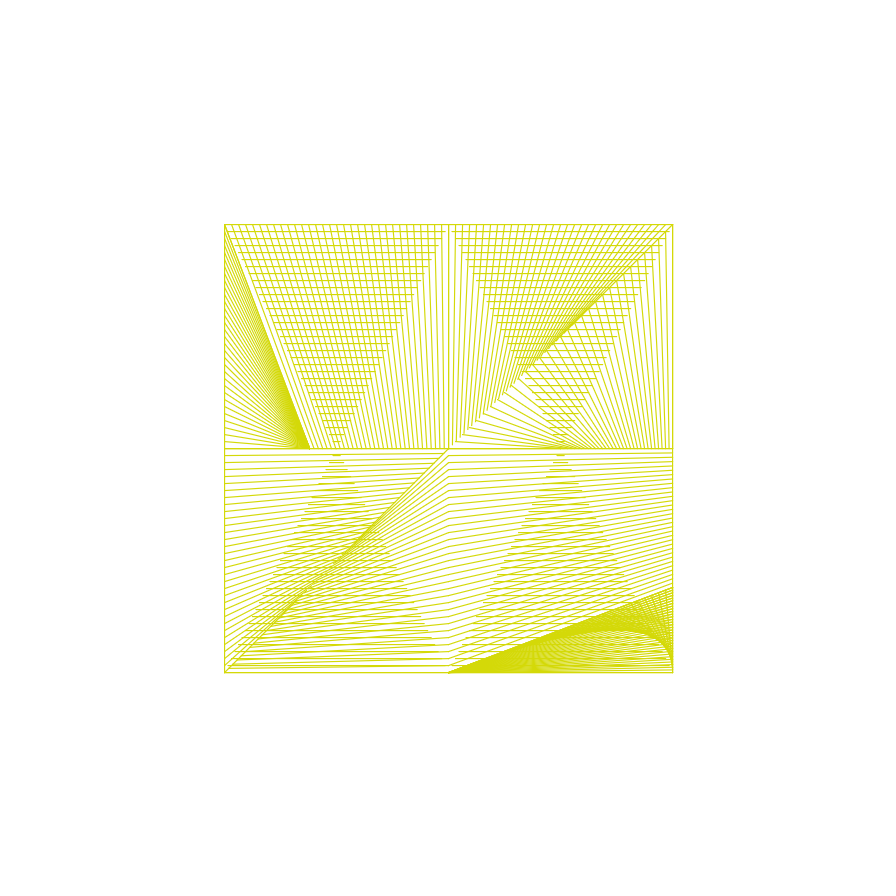
This pattern is drawn by a WebGL 2 fragment shader. Its source:

```glsl
#version 300 es
precision highp float;
// String-art square: four cells of straight threads on white.
// Each cell joins evenly stepped points on edges and diagonals; the
// thin threads are blended by coverage, so tight fans turn solid.

#define STEPS 32
#define HALF_SIZE 0.25
#define THREAD_WIDTH 0.0013
#define SPLIT 0.62
#define UPPER_DIAGONAL 0.55
#define LOWER_DIAGONAL 0.70
#define DIAGONAL_START 0.40
#define INK vec3(0.83, 0.85, 0.03)

uniform vec2 u_resolution;
out vec4 outColor;

float canvasSize;   // shorter side in device pixels
vec2 point;         // position, with the square spanning -1..1
float gap = 1.0;    // share of the background still visible

// Lays down a thread at the given distance from its centre line.
void addThread(float distanceToLine) {
    float d = distanceToLine * HALF_SIZE * canvasSize;
    float w = THREAD_WIDTH * canvasSize;
    gap *= 1.0 - clamp(0.5 * w + 0.5 - d, 0.0, min(w, 1.0));
}

void thread(vec2 a, vec2 b) {
    vec2 along = b - a;
    vec2 offset = point - a;
    float h = clamp(dot(offset, along) / max(dot(along, along), 1e-8), 0.0, 1.0);
    addThread(length(offset - along * h));
}

// Level threads that shorten towards the middle of a cell at y = 0.
void levelThread(float middle, float y) {
    float reach = 0.5 * abs(y);
    thread(vec2(middle - reach, y), vec2(middle + reach, y));
}

void topLeft(float t) {
    levelThread(-0.5, 1.0 - t);
    thread(vec2(t - 1.0, 1.0), vec2(SPLIT * (t - 1.0), 0.0));
    thread(vec2(-1.0, 1.0 - t), vec2(-SPLIT, 0.0));
}

void topRight(float t) {
    levelThread(0.5, 1.0 - t);
    thread(vec2(t, 1.0), vec2(UPPER_DIAGONAL * t));
    thread(vec2(t), vec2(0.5 + 0.5 * t, 0.0));
}

void bottomLeft(float t) {
    levelThread(-0.5, -t);
    thread(vec2(-1.0, -t), vec2(-LOWER_DIAGONAL * t));
    thread(vec2(0.0, -t), vec2(-mix(DIAGONAL_START, 1.0, t)));
}

void bottomRight(float t) {
    levelThread(0.5, -t);
    thread(vec2(0.0, -t), vec2(1.0, -SPLIT * t));
    // Curved envelope and corner fan below the last sloping thread
    vec2 rightEdge = vec2(1.0, -mix(SPLIT, 1.0, t));
    thread(vec2(t, -mix(1.0, SPLIT, t)), rightEdge);
    thread(vec2(0.0, -1.0), rightEdge);
}

void main() {
    canvasSize = min(u_resolution.x, u_resolution.y);
    vec2 centred = (gl_FragCoord.xy - 0.5 * u_resolution) / canvasSize;
    // Half a thread of shift centres the strokes on their cells
    point = (centred - vec2(0.5, -0.5) * THREAD_WIDTH) / HALF_SIZE;

    float margin = 2.0 / (HALF_SIZE * canvasSize);
    if (max(abs(point.x), abs(point.y)) < 1.0 + margin) {
        for (int i = 0; i <= STEPS; i++) {
            float t = float(i) / float(STEPS);
            if (point.y > -margin) {
                if (point.x < margin) topLeft(t);
                if (point.x > -margin) topRight(t);
            }
            if (point.y < margin) {
                if (point.x < margin) bottomLeft(t);
                if (point.x > -margin) bottomRight(t);
            }
        }
        // Side edges and the horizontal axis
        thread(vec2(-1.0, -1.0), vec2(-1.0, 1.0));
        thread(vec2(1.0, -1.0), vec2(1.0, 1.0));
        thread(vec2(-1.0, 0.0), vec2(1.0, 0.0));
    }
    outColor = vec4(mix(INK, vec3(1.0), gap), 1.0);
}
```
